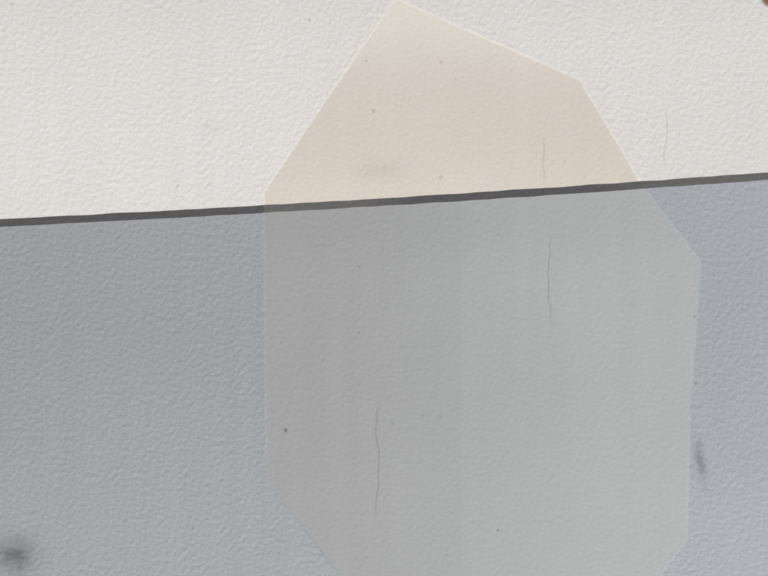
This texture is drawn by a WebGL 2 fragment shader. Its source:

```glsl
#version 300 es
precision highp float;
// A sunlit two-tone stucco wall with a dark ledge and a smooth many-sided patch.
uniform vec2 u_resolution;
out vec4 outColor;

const int CORNERS = 10;
const vec2 PATCH[CORNERS] = vec2[CORNERS](
    vec2(0.686, 1.003), vec2(1.007, 0.861), vec2(1.111, 0.684), vec2(1.217, 0.545),
    vec2(1.198, 0.288), vec2(1.193, 0.062), vec2(1.137, -0.010), vec2(0.599, -0.010),
    vec2(0.463, 0.163), vec2(0.458, 0.667));

vec2 hashGradient(vec2 cell) {
    vec3 q = fract(cell.xyx * vec3(0.1031, 0.1030, 0.0973));
    q += dot(q, q.yzx + 33.33);
    return 2.0 * fract((q.xx + q.yz) * q.zy) - 1.0;
}

float gradientNoise(vec2 p) {
    vec2 i = floor(p), f = fract(p);
    vec2 w = f * f * f * (f * (f * 6.0 - 15.0) + 10.0);
    float a = dot(hashGradient(i), f);
    float b = dot(hashGradient(i + vec2(1, 0)), f - vec2(1, 0));
    float c = dot(hashGradient(i + vec2(0, 1)), f - vec2(0, 1));
    float d = dot(hashGradient(i + vec2(1, 1)), f - vec2(1, 1));
    return mix(mix(a, b, w.x), mix(c, d, w.x), w.y);
}

float fbm(vec2 p) {
    float sum = 0.0, amp = 0.5;
    for (int i = 0; i < 4; i++) {
        sum += amp * gradientNoise(p);
        p = p * 2.03 + 17.3;
        amp *= 0.5;
    }
    return sum;
}

// Signed distance to the patch outline, negative inside.
float patchDistance(vec2 p) {
    float d = 1e3, s = 1.0;
    for (int i = 0, j = CORNERS - 1; i < CORNERS; j = i, i++) {
        vec2 e = PATCH[j] - PATCH[i], w = p - PATCH[i];
        vec2 b = w - e * clamp(dot(w, e) / dot(e, e), 0.0, 1.0);
        d = min(d, dot(b, b));
        bvec3 c = bvec3(p.y >= PATCH[i].y, p.y < PATCH[j].y, e.x * w.y > e.y * w.x);
        if (all(c) || all(not(c))) s = -s;
    }
    return s * sqrt(d);
}

// Relief lit from above: height difference along the light direction.
float stucco(vec2 p, float scale) {
    vec2 q = p * scale + 0.35 * gradientNoise(p * 31.0);
    return gradientNoise(q) - gradientNoise(q + vec2(-0.2, 0.45));
}

float blob(vec2 p, vec2 center, vec2 radius) {
    vec2 q = (p - center) / radius;
    return exp(-dot(q, q));
}

// Thin wandering crack around x, between two heights.
float crack(vec2 p, float x, float low, float high, float aa) {
    float wander = 0.035 * fbm(vec2(p.y * 9.0, x * 40.0));
    float span = smoothstep(low, low + 0.03, p.y) * (1.0 - smoothstep(high - 0.03, high, p.y));
    return span * (1.0 - smoothstep(0.0006, 0.0012 + aa, abs(p.x - x - wander)));
}

void main() {
    vec2 p = gl_FragCoord.xy / u_resolution.y;
    float aa = 1.0 / u_resolution.y;
    float edge = patchDistance(p + 0.0015 * gradientNoise(p * 45.0));
    float inside = 1.0 - smoothstep(-0.002 - aa, 0.001 + aa, edge);
    float ledge = p.y - (0.613 + 0.048 * p.x + 0.0098 * p.x * p.x) + 0.0015 * gradientNoise(p * vec2(22.0, 3.0));
    float upper = smoothstep(-aa, aa, ledge);
    float across = clamp(p.x / 1.333, 0.0, 1.0);

    // Painted bands outside the patch
    vec3 cream = mix(vec3(0.855, 0.842, 0.828), vec3(0.852, 0.836, 0.822), across);
    cream += 0.018 * blob(p, vec2(0.25, 0.72), vec2(0.5, 0.16)) - 0.015 * smoothstep(0.9, 1.05, p.y);
    vec3 slate = mix(vec3(0.605, 0.614, 0.624), vec3(0.650, 0.664, 0.682), across);
    slate += 0.035 * smoothstep(0.45, 0.0, p.y);

    // Smoother, warmer paint inside the patch
    vec3 sand = mix(vec3(0.825, 0.792, 0.752), vec3(0.865, 0.842, 0.805), smoothstep(0.82, 1.0, p.y));
    sand += 0.02 * smoothstep(0.78, 0.64, p.y);
    vec3 stone = mix(vec3(0.640, 0.644, 0.640), vec3(0.690, 0.698, 0.698), smoothstep(0.46, 1.2, p.x));
    stone += 0.018 * smoothstep(0.4, 0.0, p.y) - 0.015 * smoothstep(0.5, 0.64, p.y);
    stone += 0.008 * (smoothstep(0.798, 0.802, p.x) - 0.5);
    vec3 color = mix(mix(slate, cream, upper), mix(stone, sand, upper), inside);

    // Plaster grain, broad mottling and faint vertical streaks
    float grain = stucco(p, 125.0) + 0.6 * stucco(p + 5.0, 240.0);
    color += grain * mix(0.052, 0.022, inside);
    color += 0.018 * fbm(p * 5.0) + 0.008 * gradientNoise(p * vec2(38.0, 1.5));
    float pits = smoothstep(0.48, 0.65, gradientNoise(p * 70.0 + 9.0));
    color -= 0.07 * pits;

    // Raised rim along the outline
    float rim = 1.0 - smoothstep(0.0008, 0.002 + aa, abs(edge));
    float rimBreak = 0.65 + 0.7 * gradientNoise(p * 24.0);
    color += rim * rimBreak * mix(vec3(0.018, 0.030, 0.036), vec3(0.05, 0.045, 0.035), upper);
    color -= 0.035 * rim * smoothstep(0.2, 0.1, p.y) * smoothstep(0.75, 0.55, p.x);

    // Cracks and stains
    float cracks = crack(p, 0.953, 0.43, 0.60, aa) + crack(p, 0.655, 0.09, 0.31, aa)
                 + crack(p, 1.155, 0.70, 0.82, aa) + crack(p, 0.945, 0.67, 0.77, aa);
    color -= 0.045 * cracks;
    float mottled = 0.7 + 1.2 * fbm(p * 40.0);
    color -= mottled * (0.20 * blob(p, vec2(0.025, 0.035), vec2(0.035, 0.032))
                      + 0.13 * blob(p, vec2(1.216 + 0.15 * (0.2 - p.y), 0.198), vec2(0.009, 0.036))
                      + 0.05 * blob(p, vec2(0.66, 0.705), vec2(0.04, 0.018))
                      + 0.05 * blob(p, vec2(0.37, 0.78), vec2(0.018, 0.008)));
    color -= 0.2 * blob(p, vec2(0.496, 0.253), vec2(0.003));

    // Shadowed ledge, paler where the patch covers it
    float thickness = 0.0065 + 0.0015 * gradientNoise(vec2(p.x * 17.0, 2.0));
    float shadow = 1.0 - smoothstep(thickness - aa, thickness + aa, abs(ledge));
    float faded = inside * smoothstep(0.74, 0.60, p.x) + smoothstep(1.0, 1.2, p.x);
    vec3 shade = mix(vec3(0.355, 0.345, 0.350), vec3(0.435, 0.425, 0.420), 0.7 * faded);
    color = mix(color, shade + 0.03 * grain, shadow);

    // Brown shadow in the far corner
    color = mix(color, vec3(0.50, 0.39, 0.32), smoothstep(0.018, 0.008, distance(p, vec2(1.336, 1.003))));
    outColor = vec4(clamp(color, 0.0, 1.0), 1.0);
}
```
